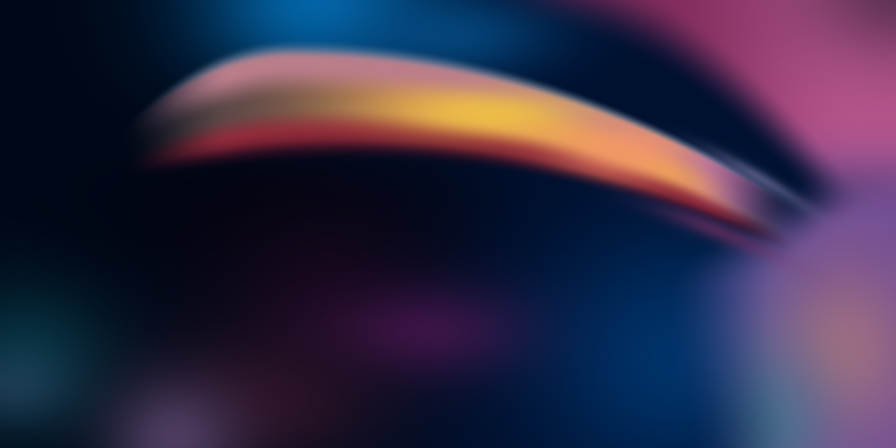
This background is drawn by a WebGL 2 fragment shader. Its source:

```glsl
#version 300 es
precision highp float;

uniform vec2 u_resolution;
out vec4 fragColor;

// Soft elliptical light, 1 at its centre
float glow(vec2 p, vec2 centre, vec2 radius) {
    vec2 d = (p - centre) / radius;
    return exp(-dot(d, d));
}

// Dark room with blue, teal and plum light
vec3 backdrop(vec2 p) {
    vec3 c = mix(vec3(0.0, 0.03, 0.09), vec3(0.0, 0.06, 0.18), smoothstep(0.5, 1.3, p.x));
    c = mix(c, vec3(0.01, 0.41, 0.68), 0.95 * glow(p, vec2(0.71, 1.0), vec2(0.27, 0.2)));
    c = mix(c, vec3(0.02, 0.32, 0.56), 0.7 * glow(p, vec2(1.02, 0.92), vec2(0.22, 0.09)));
    c = mix(c, vec3(0.03, 0.24, 0.3), 0.8 * glow(p, vec2(0.06, 0.2), vec2(0.2, 0.17)));
    c = mix(c, vec3(0.16, 0.27, 0.38), 0.6 * glow(p, vec2(0.03, 0.14), vec2(0.12, 0.08)));
    return c;
}

// Shadowed hollow below the arch
vec3 hollow(vec3 c, vec2 p) {
    c = mix(c, vec3(0.0, 0.01, 0.06), 0.9 * glow(p, vec2(0.62, 0.52), vec2(0.4, 0.16)));
    c = mix(c, vec3(0.09, 0.03, 0.11), 0.85 * glow(p, vec2(0.72, 0.36), vec2(0.25, 0.2)));
    c = mix(c, vec3(0.27, 0.08, 0.29), 0.85 * glow(p, vec2(0.96, 0.26), vec2(0.24, 0.1)));
    c = mix(c, vec3(0.2, 0.08, 0.16), 0.8 * glow(p, vec2(0.6, 0.1), vec2(0.25, 0.15)));
    c = mix(c, vec3(0.34, 0.27, 0.42), 0.85 * glow(p, vec2(0.39, 0.02), vec2(0.15, 0.13)));
    return mix(c, vec3(0.0, 0.22, 0.45), 0.85 * glow(p, vec2(1.51, 0.2), vec2(0.3, 0.28)));
}

// Pastel light that fills the lower right
vec3 pastel(vec3 c, vec2 p) {
    float edge = 1.54 + 0.3 * smoothstep(0.35, 0.65, p.y) + 0.05 * smoothstep(0.3, 0.0, p.y);
    vec3 tint = mix(vec3(0.35, 0.32, 0.6), vec3(0.45, 0.31, 0.58), smoothstep(1.6, 1.9, p.x));
    tint = mix(tint, vec3(0.64, 0.44, 0.5), 0.9 * glow(p, vec2(1.88, 0.22), vec2(0.16, 0.18)));
    tint = mix(tint, vec3(0.29, 0.45, 0.56), 0.9 * glow(p, vec2(1.71, 0.05), vec2(0.14, 0.18)));
    float mask = smoothstep(edge - 0.06, edge + 0.2, p.x) * smoothstep(0.75, 0.5, p.y);
    return mix(c, tint, mask);
}

// Pink veil sweeping down from the top
vec3 veil(vec3 c, vec2 p) {
    float run = max(p.x - 1.13, 0.0);
    float d = p.y - 1.0 + 0.85 * run * run;
    vec3 tint = mix(vec3(0.5, 0.17, 0.36), vec3(0.71, 0.33, 0.55), smoothstep(1.45, 1.92, p.x));
    tint = mix(vec3(0.46, 0.31, 0.58), tint, smoothstep(0.5, 0.75, p.y));
    tint = mix(tint, vec3(0.33, 0.18, 0.3), 0.9 * glow(p, vec2(2.02, 1.03), vec2(0.24, 0.16)));
    float mask = smoothstep(-0.06, 0.11, d) * smoothstep(1.08, 1.3, p.x);
    return mix(c, tint, mask * smoothstep(0.42, 0.68, p.y));
}

// Glowing arch between two parabolic edges
vec3 arch(vec3 c, vec2 p) {
    float u = p.x - 0.65;
    float v = p.x - 0.78;
    float top = 0.901 - (u < 0.0 ? 1.3 : 0.28) * u * u;
    float bottom = 0.654 - 0.225 * v * v;
    float t = (p.y - bottom) / max(top - bottom, 0.03);

    // Layers from the red lower rim to the pink upper rim
    vec3 tint = mix(vec3(0.3, 0.06, 0.15), vec3(0.57, 0.17, 0.23), smoothstep(0.0, 0.25, t));
    vec3 core = mix(vec3(0.36, 0.28, 0.28), vec3(0.9, 0.62, 0.34), smoothstep(0.45, 1.1, p.x));
    tint = mix(tint, core, smoothstep(0.2, 0.45, t));
    tint = mix(tint, vec3(0.73, 0.49, 0.54), smoothstep(0.5, 0.82, t));
    tint = mix(tint, vec3(0.93, 0.76, 0.27), 0.85 * glow(p, vec2(1.1, 0.748), vec2(0.22, 0.05)));
    tint = mix(tint, vec3(0.96, 0.59, 0.42), 0.8 * glow(p, vec2(1.41, 0.67), vec2(0.16, 0.07)));
    tint = mix(tint, vec3(0.74, 0.44, 0.64), smoothstep(1.48, 1.68, p.x) * smoothstep(0.1, 0.5, t));
    tint = mix(tint, vec3(0.35, 0.55, 0.68), 0.7 * smoothstep(0.85, 1.0, t));

    float ends = smoothstep(0.27, 0.52, p.x) * smoothstep(1.8, 1.56, p.x);
    float mask = smoothstep(-0.06, 0.16, t) * smoothstep(1.05, 0.88, t);
    c = mix(c, tint, mask * ends);

    // Pale thread leaving the tip of the arch
    float thread = exp(-pow((p.y - top - 0.008) / 0.018, 2.0));
    return mix(c, vec3(0.5, 0.49, 0.67), 0.6 * thread * glow(p, vec2(1.7, 0.61), vec2(0.13, 0.12)));
}

void main() {
    vec2 p = gl_FragCoord.xy / u_resolution.y;
    vec3 c = backdrop(p);
    c = hollow(c, p);
    c = pastel(c, p);
    c = veil(c, p);
    c = arch(c, p);

    // Magenta rim where the arch folds into the pastel light
    float fold = p.y - 0.654 + 0.25 * (p.x - 0.78) * (p.x - 0.78);
    float rim = exp(-fold * fold / 0.0006) * glow(p, vec2(1.6, 0.48), vec2(0.16, 0.12));
    c = mix(c, vec3(0.5, 0.2, 0.4), 0.6 * rim);
    fragColor = vec4(c, 1.0);
}
```
